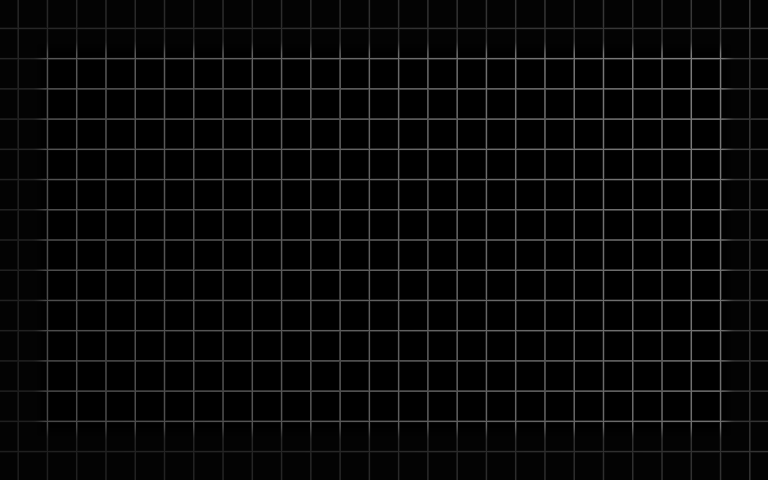
A Shadertoy shader for this pattern:

```glsl
const vec2 CELL = vec2(0.06097, 0.06297);   // grid pitch, in canvas heights
const float LINE_WIDTH = 0.0031;
const vec2 PANEL_HALF_SIZE = vec2(0.715, 0.401);
const float PANEL_FADE = 0.018;
const float MARGIN_DIM = 0.45;
const float MARGIN_GLOW = 0.012;

// Distance to the nearest of the evenly spaced lines on each axis
vec2 gridDistance(vec2 p, vec2 cell, vec2 phase) {
    return abs(fract(p / cell + phase + 0.5) - 0.5) * cell;
}

// Antialiased coverage of a line
vec2 lineCoverage(vec2 dist, float width, float pixel) {
    return clamp((0.5 * (width + pixel) - dist) / pixel, 0.0, 1.0)
         * min(1.0, width / pixel);
}

float boxDistance(vec2 p, vec2 halfSize) {
    vec2 d = abs(p) - halfSize;
    return length(max(d, 0.0)) + min(max(d.x, d.y), 0.0);
}

// Light rising from lower left to upper right
float lineBrightness(vec2 p) {
    return 0.385 + 0.115 * p.x + 0.07 * p.y;
}

void mainImage(out vec4 fragColor, in vec2 fragCoord) {
    float pixel = 1.0 / iResolution.y;
    vec2 p = (fragCoord - 0.5 * iResolution.xy) * pixel;

    // Columns straddle the centre; one row passes through it
    vec2 dist = gridDistance(p, CELL, vec2(0.5, 0.0));
    vec2 coverage = lineCoverage(dist, LINE_WIDTH, pixel);
    float grid = max(coverage.x, coverage.y);

    // Dim veil around the central panel
    float margin = smoothstep(-PANEL_FADE, PANEL_FADE, boxDistance(p, PANEL_HALF_SIZE));
    float ink = lineBrightness(p) * mix(1.0, MARGIN_DIM, margin);
    float shade = mix(MARGIN_GLOW * margin, ink, grid);

    fragColor = vec4(vec3(shade), 1.0);
}
```
